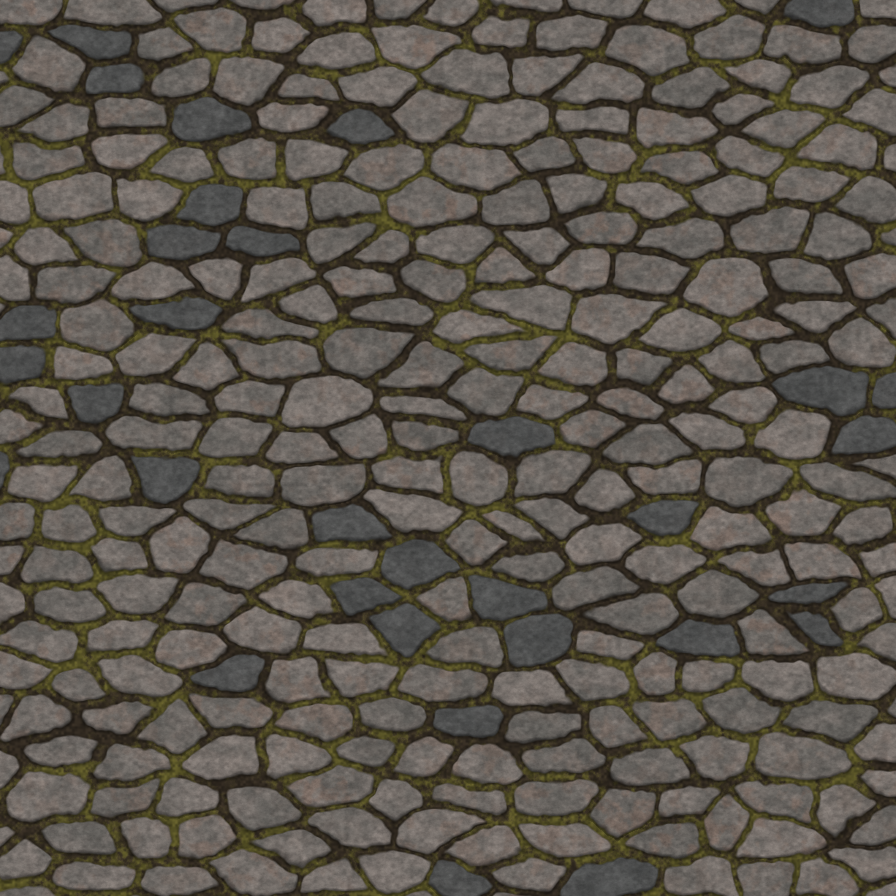
This texture is drawn by a three.js fragment shader. Its source:

```glsl
// Draws rough grey field stones laid in loose courses with dark, mossy joints.
varying vec2 vUv;

const vec2 STONE_GRID = vec2(12.4, 22.5);
const vec2 JITTER = vec2(0.76, 0.74);
const float CORNER_SHARPNESS = 380.0;
const float EDGE_SOFTNESS = 0.0012;

const vec3 GREY_STONE = vec3(0.37, 0.36, 0.345);
const vec3 PALE_STONE = vec3(0.485, 0.455, 0.435);
const vec3 RUSTY_STONE = vec3(0.47, 0.395, 0.355);
const vec3 SLATE_STONE = vec3(0.295, 0.300, 0.300);
const vec3 DARK_SOIL = vec3(0.19, 0.16, 0.125);
const vec3 BROWN_MOSS = vec3(0.27, 0.24, 0.15);
const vec3 GREEN_MOSS = vec3(0.36, 0.345, 0.15);

struct Stone {
  vec2 id;      // grid cell that owns the stone
  float border; // distance to its rounded cell border
  float facing; // vertical direction of the closest side
};

float hash1(vec2 p) {
  vec3 q = fract(vec3(p.xyx) * 0.1031);
  q += dot(q, q.yzx + 33.33);
  return fract((q.x + q.y) * q.z);
}

vec2 hash2(vec2 p) {
  return vec2(hash1(p + 17.0), hash1(p + 71.0));
}

float valueNoise(vec2 p) {
  vec2 cell = floor(p);
  vec2 f = fract(p);
  f = f * f * (3.0 - 2.0 * f);
  float low = mix(hash1(cell), hash1(cell + vec2(1.0, 0.0)), f.x);
  float high = mix(hash1(cell + vec2(0.0, 1.0)), hash1(cell + 1.0), f.x);
  return mix(low, high, f.y);
}

float fbm(vec2 p) {
  float sum = 0.0;
  float weight = 0.5;
  for (int i = 0; i < 4; i++) {
    sum += weight * valueNoise(p);
    p = mat2(1.6, 1.2, -1.2, 1.6) * p + 9.7;
    weight *= 0.5;
  }
  return sum / 0.9375;
}

// Stone centre in grid units; every second course is shifted by half a stone
vec2 stoneCentre(vec2 id) {
  float shift = 0.5 * mod(id.y, 2.0);
  return id + 0.5 + vec2(shift, 0.0) + JITTER * (hash2(id) - 0.5);
}

// Stretched Voronoi cells with border distances in canvas units
Stone findStone(vec2 p, vec2 grid) {
  vec2 q = p * grid;
  vec2 base = floor(q);
  vec2 id = base;
  float nearest = 100.0;
  for (int y = -1; y <= 1; y++) {
    for (int x = -2; x <= 2; x++) {
      vec2 candidate = base + vec2(float(x), float(y));
      vec2 offset = stoneCentre(candidate) - q;
      float d = dot(offset, offset);
      if (d < nearest) {
        nearest = d;
        id = candidate;
      }
    }
  }

  vec2 centre = stoneCentre(id);
  float total = 0.0;
  float facing = 0.0;
  for (int y = -2; y <= 2; y++) {
    for (int x = -2; x <= 2; x++) {
      if (x == 0 && y == 0) continue;
      vec2 other = stoneCentre(id + vec2(float(x), float(y)));
      vec2 normal = (other - centre) * grid;
      float d = dot(0.5 * (centre + other) - q, other - centre) / length(normal);
      float weight = exp(-CORNER_SHARPNESS * d);
      total += weight;
      facing += weight * normalize(normal).y;
    }
  }
  return Stone(id, -log(total) / CORNER_SHARPNESS, facing / total);
}

// Mottled mineral surface, tinted per stone
vec3 stoneColor(vec2 p, vec2 id) {
  vec2 local = p + 3.0 * hash2(id + 5.0);
  float tone = hash1(id + 31.0);
  float mottle = fbm(local * vec2(50.0, 70.0));
  float grain = fbm(local * vec2(190.0, 240.0));
  vec3 color = mix(GREY_STONE, PALE_STONE, clamp(0.6 * tone + 1.5 * mottle - 0.5, 0.0, 1.0));
  float rust = smoothstep(0.45, 0.75, fbm(local * 75.0 + 4.0)) * hash1(id + 47.0);
  color = mix(color, RUSTY_STONE, 0.65 * rust);
  float slate = step(0.89, hash1(id + 59.0));
  color = mix(color, SLATE_STONE + 0.08 * (mottle - 0.5), 0.9 * slate);
  return color * (1.0 + 0.42 * (grain - 0.5));
}

// Soil with patches and tufts of moss
vec3 jointColor(vec2 p) {
  float patches = fbm(p * 16.0 + 2.0);
  float tufts = fbm(p * 150.0);
  float crumbs = valueNoise(p * 330.0);
  vec3 color = mix(DARK_SOIL, BROWN_MOSS, smoothstep(0.35, 0.65, 0.5 * (patches + tufts)));
  float green = smoothstep(0.46, 0.66, 0.6 * patches + 0.4 * tufts);
  color = mix(color, GREEN_MOSS, 0.8 * green);
  return color * (0.78 + 0.44 * crumbs);
}

void main() {
  // Bend the borders so that the stones look hand broken
  vec2 broad = vec2(valueNoise(vUv * 34.0), valueNoise(vUv * 34.0 + 40.0)) - 0.5;
  vec2 chips = vec2(valueNoise(vUv * 130.0), valueNoise(vUv * 130.0 + 80.0)) - 0.5;
  Stone stone = findStone(vUv + 0.010 * broad + 0.003 * chips, STONE_GRID);
  float inset = stone.border - mix(0.002, 0.006, hash1(stone.id + 83.0));

  // Shaded rims are deepest on the lower sides
  float lowerSide = smoothstep(0.2, -0.8, stone.facing);
  float rim = 1.0 - smoothstep(0.0, 0.002 + 0.0025 * lowerSide, inset);
  vec3 surface = stoneColor(vUv, stone.id) * (1.0 - rim * (0.16 + 0.24 * lowerSide));

  // Contact shadow in the joints
  float shadow = smoothstep(-0.0045, 0.0, inset) * (0.18 + 0.2 * lowerSide);
  vec3 joint = jointColor(vUv) * (1.0 - shadow);

  float mask = smoothstep(-EDGE_SOFTNESS, EDGE_SOFTNESS, inset);
  gl_FragColor = vec4(mix(joint, surface, mask), 1.0);
}
```
